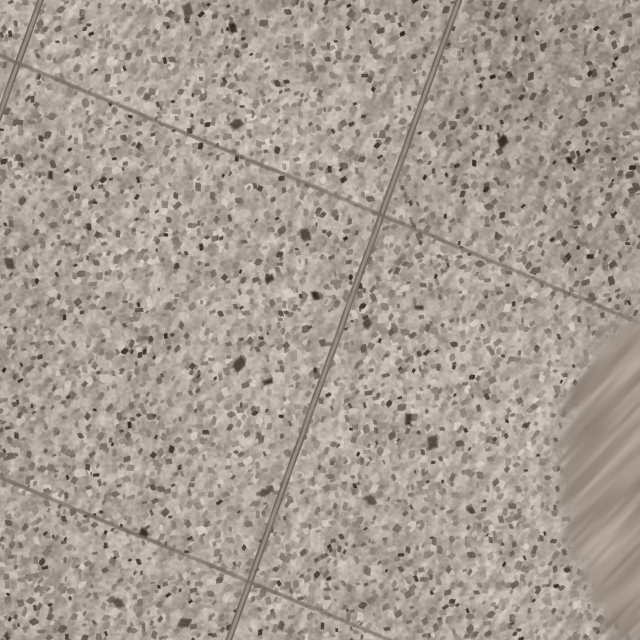
This texture is drawn by a WebGL 1 fragment shader. Its source:

```glsl
precision highp float;
// Terrazzo floor of slanted square tiles: speckled cement holding several
// layers of jittered, faceted stone chips, cut by thin worn joints.
// A soft, brushed patch covers the lower right edge.

uniform vec2 u_resolution;

const vec2 CORNER = vec2(0.596, 0.664);   // one crossing of the joints
const vec2 ROW = vec2(0.568, -0.237);     // tile edge running right
const vec2 COLUMN = vec2(-0.206, -0.573); // tile edge running down

float hash(vec2 p) {
  return fract(sin(dot(p, vec2(127.1, 311.7))) * 43758.5453);
}

float noise(vec2 p) {
  vec2 i = floor(p), f = fract(p);
  f = f * f * (3.0 - 2.0 * f);
  return mix(mix(hash(i), hash(i + vec2(1, 0)), f.x),
             mix(hash(i + vec2(0, 1)), hash(i + vec2(1, 1)), f.x), f.y);
}

vec2 rotate(vec2 p, float angle) {
  float c = cos(angle), s = sin(angle);
  return vec2(c * p.x + s * p.y, c * p.y - s * p.x);
}

// Warm grey of a given brightness
vec3 stone(float tone) {
  return vec3(tone, tone - 0.035, tone - 0.07);
}

// Irregular six-sided chip, negative inside
float chipDistance(vec2 p, vec2 size, float skew) {
  vec2 q = abs(p) - size;
  float bevel = abs(dot(p, normalize(vec2(1.0, skew)))) - 0.85 * size.x;
  return max(max(q.x, q.y), bevel);
}

// Lays one chip per grid cell over a tone, where the cell is occupied
float layChips(float tone, vec2 p, float cells, float density, float radius,
               vec2 toneRange, float seed, float pixel) {
  vec2 g = p * cells, home = floor(g);
  float soft = max(0.07, pixel * cells * 0.8);
  for (int y = -1; y <= 1; y++) {
    for (int x = -1; x <= 1; x++) {
      vec2 cell = home + vec2(float(x), float(y));
      vec2 key = cell + seed;
      float pick = hash(key + 3.7);
      vec2 center = cell + vec2(hash(key), hash(key + 19.3));
      float angle = 1.0 + 2.2 * (hash(key + 41.9) - 0.5);
      float size = radius * mix(0.55, 1.2, hash(key + 7.1));
      vec2 extent = size * vec2(1.0, mix(0.45, 0.85, hash(key + 11.3)));
      float d = chipDistance(rotate(g - center, angle), extent, mix(-1.6, 1.6, pick / density));
      float cover = step(pick, density) * (1.0 - smoothstep(-soft, soft, d));
      tone = mix(tone, mix(toneRange.x, toneRange.y, hash(key + 29.5)), cover);
    }
  }
  return tone;
}

float terrazzo(vec2 p, float pixel) {
  // Cement with slanted mottling and fine grain
  vec2 slant = rotate(p, 1.0);
  float tone = 0.70 + 0.18 * (noise(slant * vec2(55.0, 110.0)) - 0.5);
  tone += 0.10 * (noise(p * 190.0) - 0.5);
  // Chips from pale and common to dark and rare
  tone = layChips(tone, p, 54.0, 0.45, 0.42, vec2(0.72, 0.83), 5.0, pixel);
  tone = layChips(tone, p, 66.0, 0.60, 0.38, vec2(0.52, 0.67), 61.0, pixel);
  tone = layChips(tone, p, 58.0, 0.36, 0.34, vec2(0.40, 0.56), 113.0, pixel);
  tone = layChips(tone, p, 72.0, 0.09, 0.34, vec2(0.24, 0.38), 171.0, pixel);
  tone = layChips(tone, p, 24.0, 0.07, 0.23, vec2(0.20, 0.40), 223.0, pixel);
  return tone + 0.07 * (noise(p * 240.0 + 9.0) - 0.5);
}

// Smooth stroke of a given half width
float stroke(float d, float halfWidth, float soft) {
  return 1.0 - smoothstep(halfWidth - soft, halfWidth + soft, abs(d));
}

void main() {
  float pixel = 1.0 / min(u_resolution.x, u_resolution.y);
  vec2 p = gl_FragCoord.xy * pixel;

  // Tile coordinates in the slanted lattice
  vec2 d = p - CORNER;
  float area = ROW.x * COLUMN.y - ROW.y * COLUMN.x;
  vec2 tile = vec2(d.x * COLUMN.y - d.y * COLUMN.x, ROW.x * d.y - ROW.y * d.x) / area;
  vec2 id = floor(tile);
  vec2 spacing = abs(area) / vec2(length(COLUMN), length(ROW));
  vec2 toJoint = (tile - floor(tile + 0.5)) * spacing;

  // Each tile has its own chips and a slight tint
  vec2 shift = 4.0 * vec2(hash(id + 0.5), hash(id + 8.5));
  float tone = terrazzo(p + shift, pixel) + 0.02 * (hash(id + 2.3) - 0.5);
  tone += 0.05 * (noise(p * 5.0) - 0.5);
  tone -= 0.06 * smoothstep(0.75, 1.25, 0.65 * (p.x + p.y));

  // Joints: a double groove one way, a single faint one the other
  float soft = max(0.0009, 0.8 * pixel);
  float wear = noise(p * 42.0);
  float wobble = 0.0012 * (noise(p * 25.0 + 4.0) - 0.5);
  float across = toJoint.x + wobble;
  tone = mix(tone, 0.57, 0.85 * stroke(across, 0.0050, soft));
  tone = mix(tone, 0.38, mix(0.55, 0.95, wear) * stroke(abs(across) - 0.0036, 0.0012, soft));
  tone = mix(tone, 0.45, mix(0.50, 0.90, wear) * stroke(toJoint.y + wobble, 0.0030, soft * 1.4));

  // Brushed patch with slanted fibres and a feathered edge
  vec2 fibre = rotate(p, 0.80);
  float streak = 0.6 * noise(fibre * vec2(9.0, 75.0)) + 0.4 * noise(fibre * vec2(16.0, 150.0));
  float reach = length((p - vec2(1.03, 0.25)) / vec2(0.165, 0.28));
  float patchCover = 1.0 - smoothstep(0.82, 1.08, reach + 0.22 * (streak - 0.5));
  vec3 patchColor = stone(0.62 + 0.24 * (streak - 0.5)) - vec3(0.0, 0.015, 0.02);

  gl_FragColor = vec4(mix(stone(tone), patchColor, patchCover), 1.0);
}
```
